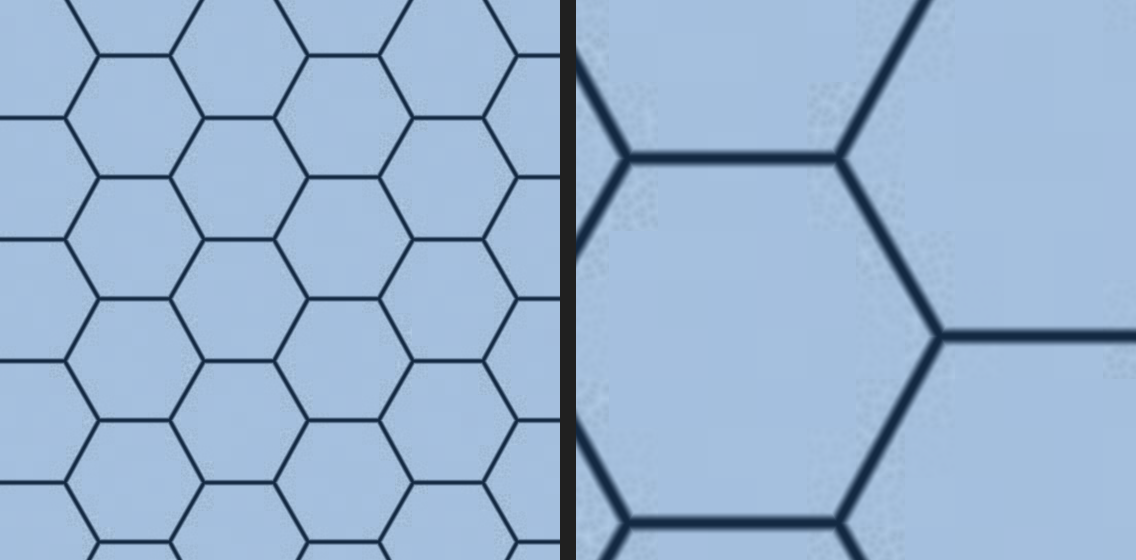
Left, the full canvas; right, a detail of the centre.
Give the GLSL for this pattern, as a three.js fragment shader.

```glsl
// Flat-topped hexagon mesh in thin navy lines on pale blue, with faint block-wise speckle.
#define COLUMN_STEP 0.1867
#define ROW_STEP 0.2171
#define EDGE_ORIGIN vec2(0.2400, 0.0323)
#define CORNER vec2(0.0632, 0.0)
#define SIDE_CORNER vec2(0.1242, 0.1059)
#define LINE_CORE 0.0008
#define LINE_FADE 0.0070
#define FILL_COLOR vec3(0.645, 0.750, 0.870)
#define LINE_COLOR vec3(0.075, 0.160, 0.260)
#define SPECKLE_COUNT 170.0
#define SPECKLE_STRENGTH 0.085
#define BLOCK_COUNT 34.0

varying vec2 vUv;

vec2 hash2(vec2 p) {
  vec2 h = vec2(dot(p, vec2(127.1, 311.7)), dot(p, vec2(269.5, 183.3)));
  return fract(sin(h) * 43758.5);
}

float segmentDistance(vec2 p, vec2 a, vec2 b) {
  vec2 pa = p - a, ba = b - a;
  return length(pa - ba * clamp(dot(pa, ba) / dot(ba, ba), 0.0, 1.0));
}

// Distance to the nearest jittered cell point
float cellularNoise(vec2 p) {
  vec2 cell = floor(p);
  float nearest = 2.0;
  for (int j = -1; j <= 1; j++) {
    for (int i = -1; i <= 1; i++) {
      vec2 neighbor = cell + vec2(float(i), float(j));
      nearest = min(nearest, length(neighbor + hash2(neighbor) - p));
    }
  }
  return nearest;
}

// Distances to the flat edges (x) and the slanted edges (y)
vec2 meshDistance(vec2 uv) {
  // Mirror each pair of columns about a hexagon axis and wrap the rows
  vec2 p = uv - EDGE_ORIGIN;
  p.x = abs(mod(p.x + COLUMN_STEP, 2.0 * COLUMN_STEP) - COLUMN_STEP);
  p.y = mod(p.y, ROW_STEP);

  vec2 rowShift = vec2(0.0, ROW_STEP);
  float axisEdge = min(segmentDistance(p, vec2(0.0), CORNER),
                       segmentDistance(p, rowShift, CORNER + rowShift));
  float sideEdge = segmentDistance(p, SIDE_CORNER, vec2(COLUMN_STEP, SIDE_CORNER.y));
  float slanted = min(segmentDistance(p, CORNER, SIDE_CORNER),
                      segmentDistance(p, SIDE_CORNER, CORNER + rowShift));
  return vec2(min(axisEdge, sideEdge), slanted);
}

void main() {
  vec2 edges = meshDistance(vUv);

  // Speckle gathers in square blocks beside the slanted edges
  vec2 block = floor(vUv * BLOCK_COUNT);
  vec2 blockRandom = hash2(block + 7.0);
  float blockReach = meshDistance((block + 0.5) / BLOCK_COUNT).y;
  float speckleZone = (1.0 - smoothstep(0.016, 0.032, blockReach)) * mix(0.4, 1.0, blockRandom.x);
  float grain = cellularNoise(vUv * SPECKLE_COUNT) - 0.48;
  vec3 fill = FILL_COLOR + 0.006 * (blockRandom.y - 0.5);
  fill += speckleZone * (SPECKLE_STRENGTH * grain - vec3(0.0, 0.004, 0.020));

  // Soft-edged mesh lines
  float line = 1.0 - smoothstep(LINE_CORE, LINE_FADE, min(edges.x, edges.y));
  gl_FragColor = vec4(mix(fill, LINE_COLOR, line), 1.0);
}
```
